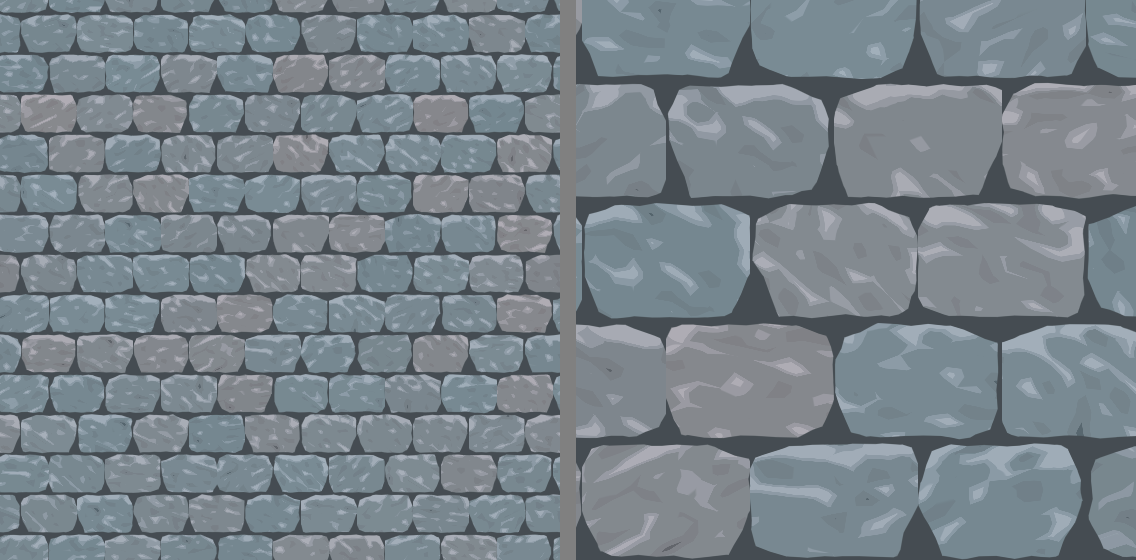
Left: the whole. Right: its middle third, enlarged.
A Shadertoy shader for this texture:

```glsl
// Draws a wall of chipped blue-grey cobblestones in staggered rows with dark joints.

const vec2 GRID = vec2(10.0, 14.0);         // stones across, rows down
const vec2 ORIGIN = vec2(0.37, 0.34);       // grid shift, in cells
const float ASPECT = GRID.y / GRID.x;       // cell width over cell height

const vec3 JOINT = vec3(0.27, 0.30, 0.32);
const vec3 CHIP  = vec3(0.36, 0.40, 0.42);
const vec3 SHADE = vec3(0.47, 0.51, 0.53);
const vec3 BASE  = vec3(0.49, 0.54, 0.56);
const vec3 LIGHT = vec3(0.57, 0.61, 0.64);
const vec3 SHINE = vec3(0.65, 0.68, 0.71);
const vec3 COOL  = vec3(-0.025, -0.003, 0.012);
const vec3 WARM  = vec3(0.035, -0.010, -0.012);

vec2 hash2(vec2 p) {
    vec3 q = fract(p.xyx * vec3(0.1031, 0.1030, 0.0973));
    q += dot(q, q.yzx + 33.33);
    return fract((q.xx + q.yz) * q.zy);
}

float cornerSlope(vec2 cell, vec2 offset) {
    float angle = 6.2832 * hash2(cell).x;
    return dot(vec2(cos(angle), sin(angle)), offset);
}

float gradientNoise(vec2 p) {
    vec2 i = floor(p), f = fract(p);
    vec2 u = f * f * f * (f * (f * 6.0 - 15.0) + 10.0);
    vec2 e = vec2(1.0, 0.0);
    float low  = mix(cornerSlope(i, f), cornerSlope(i + e, f - e), u.x);
    float high = mix(cornerSlope(i + e.yx, f - e.yx), cornerSlope(i + 1.0, f - 1.0), u.x);
    return mix(low, high, u.y);
}

// Gradient noise made flat over triangles, so its contours are straight shards.
float facetNoise(vec2 p) {
    vec2 s = p + 0.366 * (p.x + p.y);
    vec2 i = floor(s), f = fract(s);
    vec2 side = f.x > f.y ? vec2(1.0, 0.0) : vec2(0.0, 1.0);
    float hi = max(f.x, f.y), lo = min(f.x, f.y);
    float a = gradientNoise(i * 0.63 + 0.37);
    float b = gradientNoise((i + side) * 0.63 + 0.37);
    float c = gradientNoise((i + 1.0) * 0.63 + 0.37);
    return 2.0 * (a * (1.0 - hi) + b * (hi - lo) + c * lo);
}

// Signed distance to a straight cut; inset is measured from the box corner.
float cornerCut(vec2 inset, vec2 size) {
    return (inset.x / size.x + inset.y / size.y + 1.0) * size.x * size.y / length(size);
}

// Box with two random cuts at each corner: shallow above, steep below.
float stoneDistance(vec2 p, vec2 id) {
    vec2 halfSize = vec2(0.5 * ASPECT * mix(0.955, 1.03, hash2(id + 71.0).x), 0.465);
    vec2 inset = abs(p) - halfSize;
    vec2 corner = sign(p);
    vec2 vary = mix(vec2(0.4), vec2(1.25), hash2(id * 3.0 + corner + 19.0));
    bool top = p.y > 0.0;
    vec2 flatCut  = top ? vec2(0.34, 0.13) : vec2(0.25, 0.10);
    vec2 steepCut = top ? vec2(0.11, 0.26) : vec2(0.17, 0.40);
    float cuts = max(cornerCut(inset, flatCut * vary.x), cornerCut(inset, steepCut * vary.y));
    return max(max(inset.x, inset.y), cuts);
}

float above(float edge, float value, float blur) {
    return smoothstep(edge - blur, edge + blur, value);
}

vec3 stoneColor(vec2 p, vec2 id, float depth, float pixel) {
    vec2 look = hash2(id + 7.0), mood = hash2(id + 43.0);

    // Shards lean a different way on every stone.
    float lean = mix(-0.7, 0.7, look.x);
    mat2 turn = mat2(cos(lean), sin(lean), -sin(lean), cos(lean));
    float facet = facetNoise(turn * p * vec2(4.2, 7.5) + 40.0 * look);

    // A lit cap follows the upper edge.
    float cap = smoothstep(0.24, 0.02, depth) * smoothstep(0.0, 0.36, p.y);
    float lit = facet + cap * mix(0.35, 0.85, mood.x);
    float blur = 2.0 * pixel;

    vec3 color = mix(BASE, SHADE, above(0.42, -facet, blur));
    color = mix(color, CHIP, above(0.92, -facet, blur));
    color = mix(color, LIGHT, above(0.36, lit, blur));
    color = mix(color, SHINE, above(0.60, lit, blur));
    return color + mix(COOL, WARM, mood.y * mood.y) + 0.02 * (look.y - 0.5);
}

void mainImage(out vec4 fragColor, in vec2 fragCoord) {
    vec2 uv = fragCoord / iResolution.xy;
    float pixel = GRID.y / iResolution.y;

    // Rows count down from the top; every second row shifts by half a stone.
    vec2 grid = vec2(uv.x, 1.0 - uv.y) * GRID - ORIGIN;
    float row = floor(grid.y);
    grid.x -= 0.5 * mod(row, 2.0);
    vec2 id = mod(floor(grid), GRID);
    vec2 p = (fract(grid) - 0.5) * vec2(ASPECT, -1.0);
    p.x += 0.035 * (hash2(id + 91.0).y - 0.5);

    // Ragged outline, then the stone laid over the joint.
    float dist = stoneDistance(p, id) + 0.025 * facetNoise(p * 5.0 + 30.0 * hash2(id + 5.0));
    float cover = above(0.0, -dist, 0.7 * pixel);
    fragColor = vec4(mix(JOINT, stoneColor(p, id, -dist, pixel), cover), 1.0);
}
```
